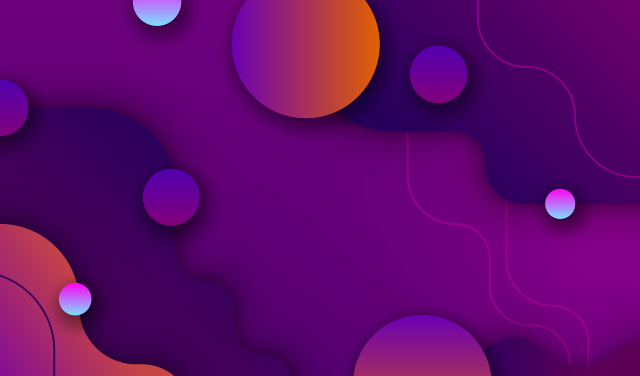
A Shadertoy shader for this background:

```glsl
// Layered violet paper shapes with rounded steps, thin contour lines and gradient discs.

// Intersection and union of two distances, with circular corners of radius r
float roundAnd(float a, float b, float r) {
    return min(-r, max(a, b)) + length(max(vec2(r + a, r + b), 0.0));
}

float roundOr(float a, float b, float r) {
    return max(r, min(a, b)) - length(max(vec2(r - a, r - b), 0.0));
}

// Region left of and below a rounded corner (y points down)
float quadrant(vec2 p, vec2 corner, float r) {
    return roundAnd(p.x - corner.x, corner.y - p.y, r);
}

float coverage(float d) {
    float px = 4.5 / iResolution.y;
    return smoothstep(0.6 * px, -0.6 * px, d);
}

// Fill a shape over a soft shadow
void layer(inout vec3 col, float d, vec3 fill, float shadow) {
    col *= 1.0 - shadow * exp(-6.0 * max(d, 0.0));
    col = mix(col, fill, coverage(d));
}

void stroke(inout vec3 col, float d, vec3 ink, float alpha) {
    col = mix(col, ink, alpha * coverage(abs(d) - 0.011));
}

// Disc with a linear gradient along dir and a shadow falling down and right
void disc(inout vec3 col, vec2 p, vec2 c, float r, vec2 dir, vec3 from, vec3 to) {
    float fall = length(p - c - vec2(0.05, 0.08)) - r;
    col *= 1.0 - 0.42 * smoothstep(0.24, -0.12, fall);
    float t = clamp(0.5 + 0.5 * dot(p - c, dir) / r, 0.0, 1.0);
    col = mix(col, mix(from, to, t), coverage(length(p - c) - r));
}

void mainImage(out vec4 fragColor, in vec2 fragCoord) {
    // Canvas is 4.5 units tall, y measured downward from the top
    vec2 p = fragCoord / iResolution.y * 4.5;
    p.y = 4.5 - p.y;

    // Background with a brighter glow at the right
    vec2 g = p - vec2(7.4, 3.0);
    float light = 0.55 * (1.0 - p.y / 4.0) + 0.9 * exp(-dot(g, g) / 6.0);
    vec3 col = mix(vec3(0.33, 0.0, 0.44), vec3(0.51, 0.0, 0.53), light);

    // Stepped contour lines
    vec3 pink = vec3(0.66, 0.0, 0.58);
    float lineA = roundOr(p.x - 4.88, quadrant(p, vec2(5.86, 2.68), 0.41), 0.57);
    lineA = roundOr(lineA, quadrant(p, vec2(6.82, 3.89), 0.46), 0.48);
    float lineB = roundOr(p.x - 6.06, quadrant(p, vec2(7.04, 3.66), 0.42), 0.56);
    stroke(col, lineA, pink, 0.75);
    stroke(col, lineB, pink, 0.75);

    // Wave at the lower right
    float phase = (p.x - 6.17) * 4.05;
    float crest = 4.2 + 0.03 * (p.x - 6.17) - 0.17 * cos(phase);
    float slope = 0.03 + 0.69 * sin(phase);
    float wave = (crest - p.y) / sqrt(1.0 + slope * slope);
    vec3 plum = mix(vec3(0.22, 0.0, 0.37), vec3(0.36, 0.0, 0.34), smoothstep(5.8, 7.2, p.x));
    layer(col, max(wave, 5.0 - p.x), plum, 0.25);

    // Dark staircase at the left
    float stairs = roundOr(quadrant(p, vec2(2.1, 1.29), 1.0),
                           quadrant(p, vec2(2.8, 3.36), 0.35), 0.35);
    stairs = roundOr(stairs, quadrant(p, vec2(3.5, 4.24), 0.35), 0.35);
    float depth = smoothstep(-0.8, 1.6, p.y - 0.85 * p.x - 0.6);
    layer(col, stairs, mix(vec3(0.17, 0.0, 0.36), vec3(0.26, 0.0, 0.355), depth), 0.38);

    // Orange hill at the lower left, with its inner line
    float hill = roundOr(quadrant(p, vec2(0.95, 2.68), 0.95),
                         quadrant(p, vec2(2.3, 4.36), 0.6), 0.68);
    float warm = clamp((p.x + 0.65 * (4.5 - p.y)) / 1.75, 0.0, 1.0);
    layer(col, hill, mix(vec3(0.52, 0.05, 0.58), vec3(0.78, 0.27, 0.27), warm), 0.35);
    stroke(col, quadrant(p, vec2(0.65, 3.25), 0.95), vec3(0.2, 0.0, 0.36), 1.0);

    // Dark ledge at the upper right, with its contour line
    float ledge = roundOr(quadrant(-p, vec2(-3.6, -1.57), 1.1),
                          quadrant(-p, vec2(-5.8, -2.44), 0.47), 0.38);
    float rise = clamp((p.x - p.y - 3.3) / 4.2, 0.0, 1.0);
    layer(col, ledge, mix(vec3(0.155, 0.0, 0.36), vec3(0.42, 0.0, 0.42), rise), 0.38);
    float lineC = roundOr(p.x - 5.72, quadrant(p, vec2(6.88, 0.8), 0.58), 0.58);
    stroke(col, roundOr(lineC, 2.12 - p.y, 0.74), pink, 0.7);

    // Large violet to orange discs
    vec2 right = vec2(1.0, 0.0), down = vec2(0.0, 1.0);
    vec3 violet = vec3(0.42, 0.0, 0.7), orange = vec3(0.89, 0.38, 0.0);
    disc(col, p, vec2(3.66, 0.53), 0.885, right, violet, orange);
    disc(col, p, vec2(5.055, 4.6), 0.83, down, violet, orange);

    // Medium violet discs
    vec3 indigo = vec3(0.32, 0.0, 0.69), berry = vec3(0.51, 0.0, 0.48);
    disc(col, p, vec2(5.25, 0.89), 0.345, down, indigo, berry);
    disc(col, p, vec2(2.05, 2.36), 0.34, down, indigo, berry);
    disc(col, p, vec2(0.0, 1.29), 0.34, down, indigo, berry);

    // Small bright discs
    vec3 magenta = vec3(1.0, 0.0, 0.95), sky = vec3(0.49, 0.87, 1.0);
    disc(col, p, vec2(1.88, 0.02), 0.29, down, magenta, sky);
    disc(col, p, vec2(0.9, 3.58), 0.195, down, magenta, sky);
    disc(col, p, vec2(6.705, 2.44), 0.18, down, magenta, sky);

    fragColor = vec4(col, 1.0);
}
```
